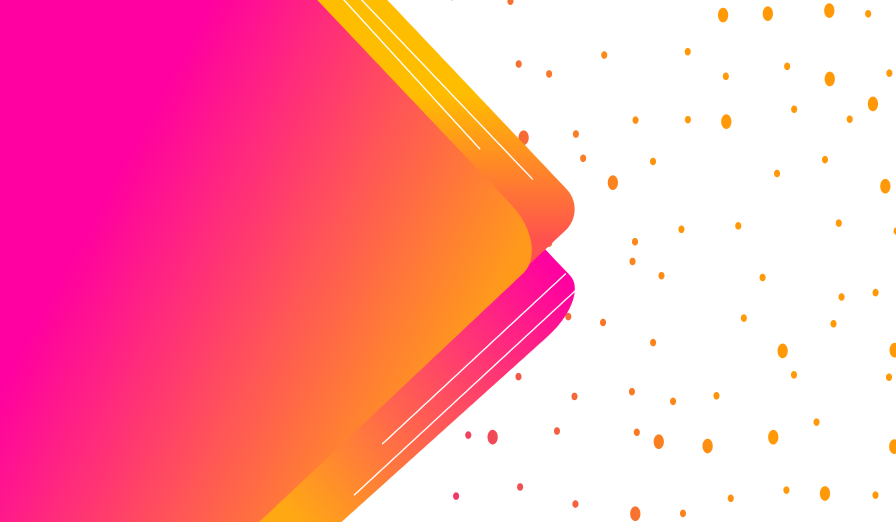
A WebGL 2 fragment shader for this background:

```glsl
#version 300 es
precision highp float;
// Layered rounded arrowheads in magenta and orange over white with scattered dots.

#define UPPER_SLOPE 1.055
#define LINE_WIDTH 0.0026
#define DOT_CELL 0.103
#define DOT_JITTER 0.72
#define DOT_LEFT 0.85
#define BIG_SHARE 0.27
#define DOT_SHARE 0.93
#define SMALL_DOT vec2(0.0058, 0.0072)
#define BIG_DOT vec2(0.0098, 0.0140)

uniform vec2 u_resolution;
out vec4 fragColor;

const vec3 MAGENTA = vec3(1.0, 0.0, 0.63);
const vec3 ORANGE = vec3(1.0, 0.60, 0.11);
const vec3 AMBER = vec3(1.0, 0.66, 0.08);
const vec3 GOLD = vec3(1.0, 0.74, 0.0);
const vec3 CORAL = vec3(1.0, 0.32, 0.31);
const vec3 DOT_PINK = vec3(0.93, 0.21, 0.42);
const vec3 DOT_ORANGE = vec3(1.0, 0.60, 0.03);

float hash(vec2 p) {
    return fract(sin(dot(p, vec2(127.1, 311.7))) * 43758.5453);
}

// Coverage of a signed distance, softened over one pixel.
float cover(float d) {
    return clamp(0.5 - d * u_resolution.y, 0.0, 1.0);
}

// Position along the axis from a to b, clamped to 0..1.
float ramp(vec2 p, vec2 a, vec2 b) {
    vec2 axis = b - a;
    return clamp(dot(p - a, axis) / dot(axis, axis), 0.0, 1.0);
}

// Distance to an ellipse, from its implicit form and gradient.
float ellipse(vec2 p, vec2 radii) {
    vec2 k = p / radii;
    return (length(k) - 1.0) * length(k) / max(length(k / radii), 1e-4);
}

// Right-pointing wedge whose tip is rounded by an elliptical corner.
float wedge(vec2 p, vec2 apex, float lowerSlope, vec2 radii) {
    vec2 q = p - apex;
    vec2 sides = vec2(dot(q, normalize(vec2(UPPER_SLOPE, 1.0))),
                      dot(q, normalize(vec2(lowerSlope, -1.0))));
    return ellipse(max(sides + radii, 1e-4), radii);
}

// Thin straight stroke from a to b.
float stroke(vec2 p, vec2 a, vec2 b) {
    float d = length(p - mix(a, b, ramp(p, a, b)));
    return cover(d - 0.5 * LINE_WIDTH);
}

// One jittered dot per grid cell, in two sizes.
float dots(vec2 p) {
    vec2 cell = floor(p / DOT_CELL);
    vec2 jitter = vec2(hash(cell + 3.1), hash(cell + 17.7)) - 0.5;
    vec2 center = (cell + 0.5 + DOT_JITTER * jitter) * DOT_CELL;
    vec2 radii = hash(cell + 41.3) < BIG_SHARE ? BIG_DOT : SMALL_DOT;
    float shown = step(hash(cell + 59.9), DOT_SHARE) * step(DOT_LEFT, center.x);
    return shown * cover(ellipse(p - center, radii));
}

void main() {
    // Canvas height is one unit.
    vec2 p = gl_FragCoord.xy / u_resolution.y;
    vec3 color = vec3(1.0);

    // Scattered dots, pinker toward the lower left.
    vec3 dotColor = mix(DOT_PINK, DOT_ORANGE, ramp(p, vec2(0.86, 0.0), vec2(1.42, 0.13)));
    color = mix(color, dotColor, dots(p));

    // Lower back layer.
    vec3 lower = mix(MAGENTA, AMBER, ramp(p, vec2(1.076, 0.473), vec2(0.56, 0.013)));
    color = mix(color, lower, cover(wedge(p, vec2(1.132, 0.430), 0.90, vec2(0.112, 0.058))));

    // Upper back layer.
    vec3 upper = mix(GOLD, CORAL, ramp(p, vec2(0.0, 0.82), vec2(0.0, 0.54)));
    color = mix(color, upper, cover(wedge(p, vec2(1.124, 0.597), 0.942, vec2(0.056))));

    // Large front layer.
    vec3 front = mix(MAGENTA, ORANGE, ramp(p, vec2(0.404, 1.0), vec2(1.057, 0.644)));
    color = mix(color, front, cover(wedge(p, vec2(1.056, 0.527), 0.942, vec2(0.075, 0.112))));

    // White accent strokes along the back layers.
    float accents = stroke(p, vec2(0.659, 1.0), vec2(0.919, 0.715));
    accents = max(accents, stroke(p, vec2(0.693, 1.0), vec2(1.020, 0.657)));
    accents = max(accents, stroke(p, vec2(1.083, 0.475), vec2(0.733, 0.150)));
    accents = max(accents, stroke(p, vec2(1.101, 0.442), vec2(0.679, 0.052)));
    color = mix(color, vec3(1.0), accents);

    fragColor = vec4(color, 1.0);
}
```
